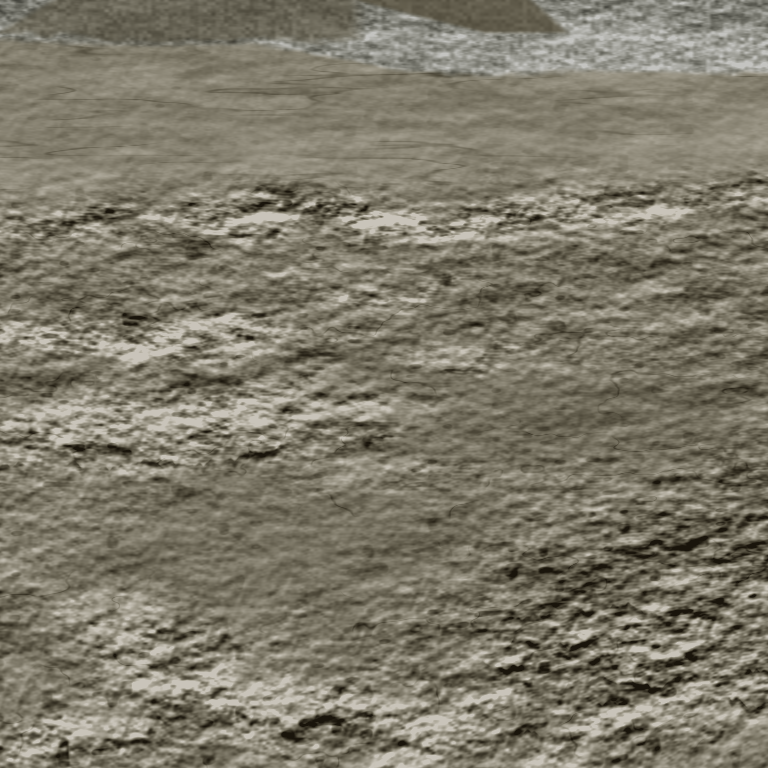
This texture is drawn by a WebGL 2 fragment shader. Its source:

```glsl
#version 300 es
precision highp float;
// Dry, cracked mud flat with eroded pale crusts, a gravel bank and dark mounds.
uniform vec2 u_resolution;
out vec4 fragColor;

const vec3 SHADOW_COLOR = vec3(0.13, 0.11, 0.07);
const vec3 CRUST_COLOR = vec3(0.73, 0.71, 0.66);
const vec3 GRAVEL_TINT = vec3(-0.02, 0.0, 0.03);
const float PLAIN_TONE = 0.69;
const float FIELD_TONE = 0.595;
const float RELIEF_GAIN = 2.7;
const float CLOD_GAIN = 0.26;
const float CRUST_GAIN = 0.36;
const float PIT_DEPTH = 0.3;
const float CRACK_DEPTH = 0.16;
const vec2 LIGHT_STEP = vec2(-0.0025, 0.006);
const int OCTAVES = 5;
const int RIGHT_LEDGES = 6;

float hash(vec2 p) {
  return fract(sin(dot(p, vec2(127.1, 311.7))) * 43758.5453);
}

float noise(vec2 p) {
  vec2 i = floor(p), f = fract(p);
  f = f * f * (3.0 - 2.0 * f);
  return mix(mix(hash(i), hash(i + vec2(1, 0)), f.x),
             mix(hash(i + vec2(0, 1)), hash(i + vec2(1, 1)), f.x), f.y);
}

float fbm(vec2 p) {
  float sum = 0.0, amp = 0.5, total = 0.0;
  for (int i = 0; i < OCTAVES; i++) {
    sum += amp * noise(p);
    total += amp;
    amp *= 0.7;
    p = mat2(1.98, 0.12, -0.12, 1.98) * p + 17.3;
  }
  return sum / total;
}

// Ground coordinates: finer with distance, tilted at the near right
vec2 ground(vec2 p) {
  float tilt = mix(0.2, 0.02, smoothstep(0.0, 0.7, p.y)) * p.x * (0.25 + 0.5 * p.x);
  return vec2(p.x * 12.0, (p.y + 0.4 * p.y * p.y - tilt) * 19.0);
}

// Soft flat-topped ellipse around (x, y)
float blob(vec2 p, float x, float y, float rx, float ry, float tilt) {
  vec2 d = p - vec2(x, y);
  d = vec2(d.x, d.y - tilt * d.x) / vec2(rx, ry);
  return exp(-dot(d, d) * dot(d, d));
}

// Lit rim above a wandering line from a to b, with a dark undercut below it
float ledge(vec2 p, vec2 a, vec2 b, float thickness) {
  float t = (p.x - a.x) / (b.x - a.x);
  float wander = 0.06 * (fbm(vec2(p.x * 13.0, a.y * 91.0)) - 0.5);
  float d = (p.y - mix(a.y, b.y, t) - wander) / thickness;
  float ends = smoothstep(-0.02, 0.12, t) * smoothstep(1.02, 0.85, t);
  float under = smoothstep(-1.2, -0.4, d) * smoothstep(0.2, -0.2, d);
  float rim = smoothstep(0.0, 0.5, d) * smoothstep(3.0, 0.7, d);
  float broken = smoothstep(0.25, 0.7, noise(p * vec2(42.0, 70.0)));
  return ends * (0.1 * rim - 0.42 * under * broken);
}

void main() {
  vec2 p = gl_FragCoord.xy / u_resolution;
  vec2 g = ground(p), clodAt = p * vec2(95.0, 130.0);
  float height = fbm(g);
  float slope = height - fbm(ground(p + LIGHT_STEP));
  float clods = noise(clodAt) - noise(clodAt + vec2(-0.3, 0.7));
  float broad = fbm(p * vec2(5.0, 11.0) + 40.0) - 0.5;
  float grain = noise(p * vec2(180.0, 215.0)) - 0.5;
  vec2 w = p + vec2(0.12, 0.08) * vec2(height - 0.5, broad);

  // Pale crusts, from far band to foreground
  float crust = 0.8 * blob(w, 0.75, 0.732, 0.42, 0.026, 0.06)
    + 0.6 * blob(w, 0.25, 0.715, 0.4, 0.025, 0.0) + blob(w, 0.18, 0.56, 0.25, 0.028, -0.02)
    + 0.6 * blob(w, 0.5, 0.62, 0.13, 0.012, 0.06) + 0.7 * blob(w, 0.6, 0.535, 0.1, 0.012, 0.1)
    + 0.85 * blob(w, 0.24, 0.45, 0.33, 0.05, 0.05) + 0.5 * blob(w, 0.5, 0.365, 0.12, 0.02, 0.06)
    + blob(w, 0.37, 0.07, 0.23, 0.05, -0.1) + blob(w, 0.1, 0.03, 0.15, 0.04, 0.0)
    + 0.75 * blob(w, 0.2, 0.165, 0.12, 0.055, -0.2) + 0.5 * blob(w, 0.8, 0.1, 0.28, 0.1, 0.1);

  // Base tone and surface roughness
  float plain = smoothstep(0.715, 0.785, w.y - 0.02 * p.x);
  float muddy = blob(w, 0.37, 0.29, 0.28, 0.1, 0.15);
  float shade = blob(w, 0.68, 0.47, 0.32, 0.08, -0.05);
  float corner = blob(w, 0.9, 0.2, 0.35, 0.15, 0.2);
  float rough = mix(0.7 + 0.5 * crust + 0.45 * corner, 0.2, plain);
  rough *= 1.0 - 0.4 * max(muddy, shade);
  float tone = mix(FIELD_TONE - 0.07 * (shade + corner), PLAIN_TONE, plain);
  tone += CRUST_GAIN * crust * smoothstep(0.4, 0.57, height) + 0.3 * broad;
  tone += rough * (RELIEF_GAIN * slope + CLOD_GAIN * clods + 0.24 * grain);
  float pit = noise(g * vec2(4.0, 4.0) + 31.0);
  tone -= PIT_DEPTH * rough * smoothstep(0.28, 0.1, pit);

  // Short cracks in the field and long streaks over the plain
  float vein = abs(0.75 * noise(g * 1.4 + 70.0) + 0.25 * noise(g * 5.0) - 0.5);
  float sparse = smoothstep(0.45, 0.75, noise(p * vec2(9.0, 32.0) + 9.0));
  tone -= CRACK_DEPTH * (1.0 - plain) * sparse * smoothstep(0.04, 0.0, vein);
  vec2 streakAt = vec2(p.x * 6.0, (p.y - 0.02 * p.x) * 80.0);
  float streak = noise(streakAt) * 0.7 + 0.3 * noise(streakAt * 2.3);
  float line = sparse * smoothstep(0.06, 0.0, abs(streak - 0.5));
  tone += plain * (0.18 * (streak - 0.5) - CRACK_DEPTH * line);

  // Undercut ledges
  tone += ledge(p, vec2(-0.05, 0.385), vec2(0.54, 0.432), 0.01);
  tone += ledge(p, vec2(0.18, 0.08), vec2(0.5, 0.055), 0.012);
  for (int i = 0; i < RIGHT_LEDGES; i++) {
    float k = float(i);
    vec2 a = vec2(0.5 + 0.3 * hash(vec2(k, 3.0)), 0.04 + 0.03 * k);
    tone += ledge(p, a, a + vec2(0.2 + 0.2 * hash(vec2(k, 8.0)), 0.02), 0.009);
  }
  tone += 0.2 * blob(w, 0.5, 0.458, 0.03, 0.02, 0.0) - 0.5 * blob(w, 0.485, 0.424, 0.023, 0.012, 0.2);
  tone -= 0.4 * blob(p, 0.585, 0.903, 0.03, 0.004, 0.0);

  // Gravel bank and the mounds behind it
  float bankEdge = mix(0.945, 0.906, smoothstep(0.3, 0.6, p.x)) + 0.03 * broad;
  float bank = smoothstep(-0.004, 0.006, p.y - bankEdge);
  float white = smoothstep(0.3, 0.42, p.x) * smoothstep(1.0, 0.95, p.y);
  tone = mix(tone, 0.62 + 0.24 * white + 0.35 * grain + 0.4 * broad + 1.4 * slope, bank);
  float leftMound = smoothstep(0.0, 0.012, min(p.y - 0.948 - 0.05 * broad,
                    min(0.6 * p.x + 0.964 - p.y, 0.4 * (0.48 - p.x))));
  float midMound = smoothstep(-0.003, 0.004, p.y - max(1.115 - 0.25 * p.x, 0.957))
                 * smoothstep(0.008, -0.008, p.x - 0.73 + 1.1 * (p.y - 0.965));
  float mound = max(0.75 * leftMound, midMound);
  tone = mix(tone, 0.44 + 0.15 * grain + 0.2 * broad, mound);

  tone = clamp(tone, -0.05, 1.1);
  vec3 color = mix(SHADOW_COLOR, CRUST_COLOR, tone);
  color.b -= 0.08 * tone * (1.0 - tone);
  fragColor = vec4(color + GRAVEL_TINT * bank * (1.0 - mound), 1.0);
}
```
